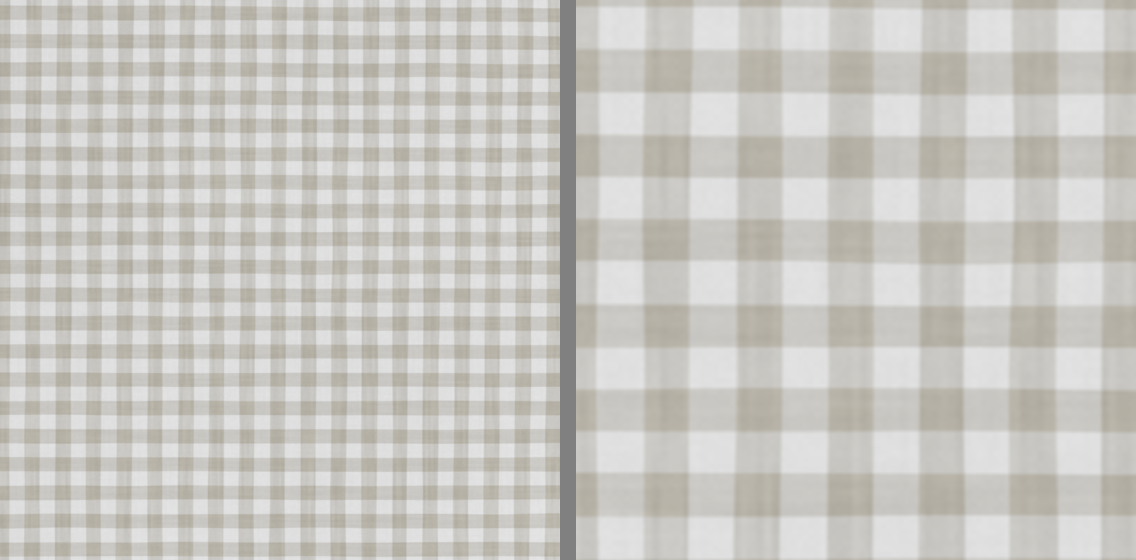
Left: the whole. Right: its middle third, enlarged.
Reproduce this pattern procedurally as a Shadertoy shader.

```glsl
// Woven gingham cloth: beige and white checks with fine thread streaks and slight skew.

float hash(vec2 cell) {
    uvec2 q = uvec2(ivec2(cell)) * uvec2(1597u, 3812u);
    uint n = (q.x ^ (q.y + 7919u)) * 26699u;
    n = (n ^ (n >> 15)) * 73471u;
    n ^= n >> 13;
    return float(n & 65535u) / 65535.0;
}

float valueNoise(vec2 p) {
    vec2 cell = floor(p), f = fract(p);
    f = f * f * (3.0 - 2.0 * f);
    return mix(mix(hash(cell), hash(cell + vec2(1, 0)), f.x),
               mix(hash(cell + vec2(0, 1)), hash(cell + vec2(1, 1)), f.x), f.y);
}

// Coverage of a dyed band: 0 around whole numbers, 1 around halves.
float band(float phase, float softness) {
    float fromWhite = abs(fract(phase + 0.5) - 0.5);
    return smoothstep(0.25 - softness, 0.25 + softness, fromWhite);
}

void mainImage(out vec4 fragColor, in vec2 fragCoord) {
    vec2 uv = fragCoord / iResolution.xy;
    float down = 1.0 - uv.y;

    // Band phases, with the cloth leaning a little toward the top
    vec2 phase = vec2(
        (uv.x - 0.030 - 0.003 * uv.y) * (18.30 - 0.07 * uv.y),
        (down - 0.0977 - 0.005 * uv.x * uv.y * uv.y) * 19.82);
    vec2 softness = max(vec2(0.035), 0.8 * fwidth(phase));

    // Small wander of the band edges
    phase.x += 0.05 * (valueNoise(uv * vec2(37.0, 9.0)) - 0.5);
    phase.y += 0.05 * (valueNoise(uv * vec2(9.0, 40.0) + 50.0) - 0.5);
    float warp = band(phase.x, softness.x);
    float weft = band(phase.y, softness.y);

    // Undyed, singly dyed and doubly dyed cloth
    float dye = warp + weft;
    vec3 color = mix(vec3(0.875, 0.875, 0.876), vec3(0.785, 0.781, 0.764), min(dye, 1.0));
    color = mix(color, vec3(0.714, 0.695, 0.650), max(dye - 1.0, 0.0));

    // Thread streaks, stronger where the yarn is dyed
    float warpThread = valueNoise(uv * vec2(210.0, 14.0) + 100.0) - 0.5;
    float weftThread = valueNoise(uv * vec2(16.0, 230.0) + 300.0) - 0.5;
    color += warpThread * mix(0.012, 0.040, warp);
    color += weftThread * mix(0.008, 0.022, weft);

    // Fine grain and broad uneven light
    color += 0.012 * (valueNoise(uv * 300.0) - 0.5);
    color += 0.014 * (valueNoise(uv * 3.0 + 20.0) - 0.5) + 0.008 * (uv.x - uv.y);

    fragColor = vec4(clamp(color, 0.0, 1.0), 1.0);
}
```
